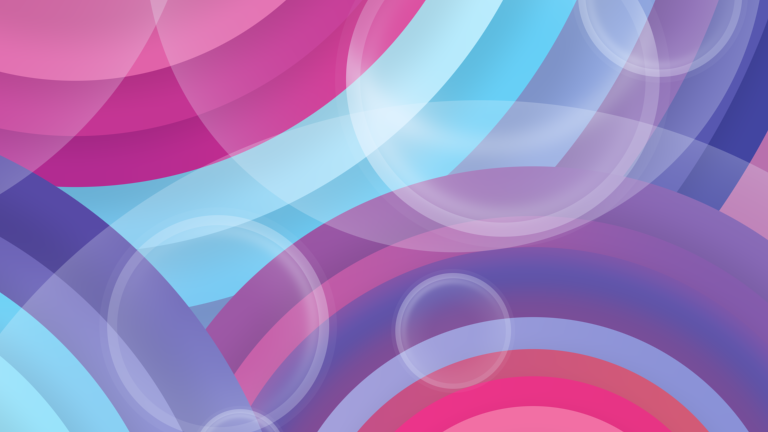
Reproduce this background procedurally as a Shadertoy shader.

```glsl
#define FAN_TOP vec2(0.174, 1.544)
#define FAN_BASE vec2(1.234, -0.336)
#define FAN_LEFT vec2(-0.539, -0.477)
#define VEIL_STRENGTH 0.25
#define VEIL_DEPTH 0.34
#define RIM_STRENGTH 0.20
#define GLOW_STRENGTH 0.42
#define EDGE_SHADE 0.10

const vec3 WHITE = vec3(0.93, 0.96, 1.0);

// Coverage of a disc with a one-pixel smooth edge
float disc(vec2 p, vec2 center, float radius) {
    float w = 0.8 / iResolution.y;
    return smoothstep(-w, w, radius - length(p - center));
}

float bell(float x, float width) {
    return exp(-x * x / (width * width));
}

// Opaque layer, slightly darker just inside its rim
void paint(inout vec3 col, vec2 p, vec2 center, float radius, vec3 tint) {
    float depth = max(radius - length(p - center), 0.0);
    float shade = 1.0 - EDGE_SHADE * smoothstep(0.03, 0.15, depth);
    col = mix(col, tint * shade, disc(p, center, radius));
}

// Pale film, strongest at its rim
void veil(inout vec3 col, vec2 p, vec2 center, float radius, float strength) {
    float depth = max(radius - length(p - center), 0.0);
    float alpha = strength * (0.25 + 0.75 * exp(-depth / VEIL_DEPTH * 2.0));
    col = mix(col, WHITE, alpha * disc(p, center, radius));
}

// Clear ball: halo, rim band, soft inner crescent
void bubble(inout vec3 col, vec2 p, vec2 center, float radius, vec2 lit) {
    vec2 q = (p - center) / radius;
    float d = length(q);
    float facing = 0.5 + 0.5 * dot(q / max(d, 0.001), lit);
    float body = disc(p, center, radius);
    float band = body - disc(p, center, radius * 0.91);
    float halo = disc(p, center, radius * 1.07) - body;
    float crescent = bell(d - 0.86, 0.07) * facing * facing;
    float alpha = body * (0.04 + 0.12 * smoothstep(0.3, 1.0, d));
    alpha += RIM_STRENGTH * (band * (0.4 + 0.5 * facing) + 0.25 * halo + body * crescent);
    col = mix(col, WHITE, clamp(alpha, 0.0, 1.0));
}

void topFan(inout vec3 col, vec2 p) {
    const float radii[9] = float[9](1.813, 1.708, 1.586, 1.449, 1.282, 1.130, 0.977, 0.859, 0.731);
    const vec3 near[9] = vec3[9](
        vec3(.24, .25, .61), vec3(.33, .33, .67), vec3(.50, .33, .64),
        vec3(.43, .57, .83), vec3(.43, .76, .94), vec3(.46, .77, .93),
        vec3(.70, .17, .57), vec3(.77, .21, .58), vec3(.88, .38, .66));
    const vec3 far[9] = vec3[9](
        vec3(.26, .27, .63), vec3(.34, .34, .69), vec3(.50, .35, .67),
        vec3(.48, .58, .84), vec3(.33, .79, .96), vec3(.70, .92, .99),
        vec3(.87, .18, .55), vec3(.77, .18, .56), vec3(.90, .43, .69));
    float t = smoothstep(0.15, 1.2, p.x);
    for (int i = 0; i < 9; i++) paint(col, p, FAN_TOP, radii[i], mix(near[i], far[i], t));
}

void baseFan(inout vec3 col, vec2 p) {
    const float radii[7] = float[7](0.951, 0.836, 0.764, 0.602, 0.528, 0.465, 0.396);
    const vec3 near[7] = vec3[7](
        vec3(.57, .26, .60), vec3(.76, .30, .62), vec3(.54, .28, .62), vec3(.63, .61, .85),
        vec3(.75, .26, .51), vec3(.93, .15, .52), vec3(.95, .40, .62));
    const vec3 far[7] = vec3[7](
        vec3(.47, .33, .67), vec3(.47, .29, .64), vec3(.48, .28, .63), vec3(.51, .54, .83),
        vec3(.82, .31, .42), vec3(.90, .15, .48), vec3(.95, .40, .62));
    float t = smoothstep(0.55, 1.75, p.x);
    float d = length(p - FAN_BASE);
    for (int i = 0; i < 7; i++) {
        vec3 tint = mix(near[i], far[i], t);
        // Indigo fold along the middle of the widest band
        if (i == 2) tint = mix(tint, vec3(.31, .28, .65), 0.85 * bell(d - 0.70, 0.055));
        paint(col, p, FAN_BASE, radii[i], tint);
    }
}

void leftFan(inout vec3 col, vec2 p) {
    const float radii[4] = float[4](1.241, 1.074, 0.965, 0.847);
    const vec3 low[4] = vec3[4](vec3(.45, .45, .76), vec3(.54, .55, .82), vec3(.50, .80, .95), vec3(.56, .88, .98));
    const vec3 high[4] = vec3[4](vec3(.34, .29, .65), vec3(.42, .38, .71), vec3(.40, .84, .97), vec3(.47, .87, .98));
    float t = smoothstep(0.05, 0.5, p.y);
    for (int i = 0; i < 4; i++) paint(col, p, FAN_LEFT, radii[i], mix(low[i], high[i], t));
}

void mainImage(out vec4 fragColor, in vec2 fragCoord) {
    vec2 p = fragCoord / iResolution.y;
    vec3 col = vec3(.72, .44, .68);

    topFan(col, p);
    baseFan(col, p);
    leftFan(col, p);

    // Large overlapping films
    veil(col, p, vec2(1.111, -0.644), 1.412, VEIL_STRENGTH);
    veil(col, p, vec2(1.053, 1.134), 0.718, VEIL_STRENGTH);
    veil(col, p, vec2(-0.509, 1.382), 0.975, VEIL_STRENGTH);

    // Light sweeping through the largest bubble
    vec2 ball = vec2(1.164, 0.815);
    float sweep = 0.6 * bell(length(p - vec2(1.134, 1.046)) - 0.382, 0.035);
    sweep += bell(length(p - vec2(0.89, 0.70)), 0.12);
    col = mix(col, WHITE, GLOW_STRENGTH * sweep * disc(p, ball, 0.363));

    bubble(col, p, ball, 0.363, vec2(-0.5, -0.86));
    bubble(col, p, vec2(0.505, 0.245), 0.257, vec2(0.8, 0.6));
    bubble(col, p, vec2(1.049, 0.234), 0.134, vec2(-0.6, 0.8));
    bubble(col, p, vec2(1.528, 1.012), 0.190, vec2(-0.6, -0.8));
    bubble(col, p, vec2(0.556, -0.053), 0.106, vec2(0.0, 1.0));

    fragColor = vec4(col, 1.0);
}
```
